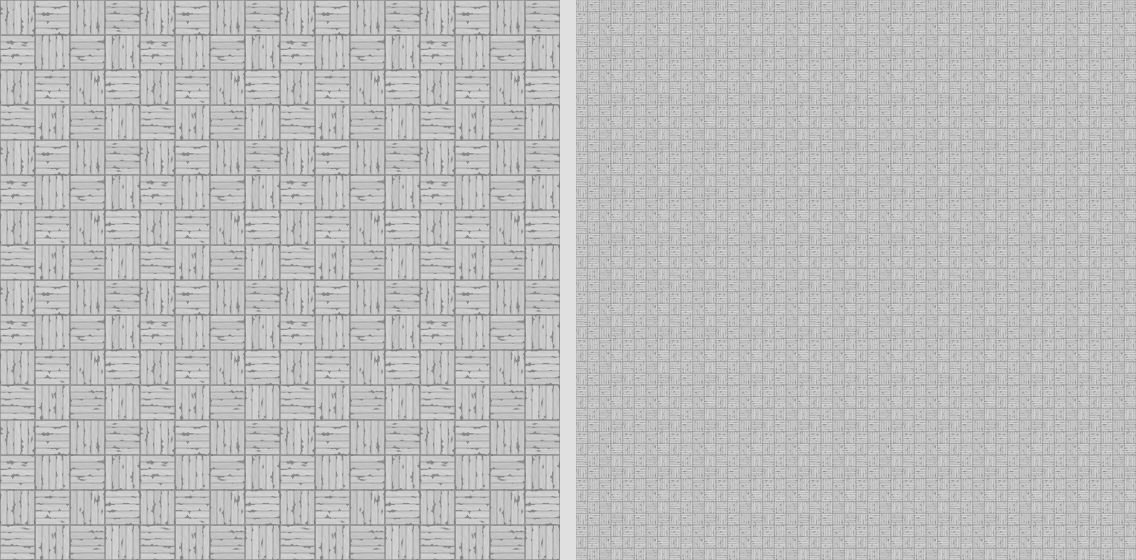
Left, the tile; right, the same tile 3 across and 3 down.
This texture is drawn by a WebGL 2 fragment shader. Its source:

```glsl
#version 300 es
precision highp float;

uniform vec2 u_resolution;
out vec4 fragColor;

const float TILES = 16.0;        // parquet blocks across and down
const float VARIANTS = 4.0;      // wear repeats after this many blocks
const float PLANKS = 5.0;        // planks in each block
const float BLOCK_LINE = 0.014;  // half widths, in blocks
const float PLANK_LINE = 0.008;

const vec3 PALE_WOOD = vec3(0.825);
const vec3 GREY_WOOD = vec3(0.755);
const vec3 WORN_WOOD = vec3(0.53);
const vec3 SEAM = vec3(0.47);

float hash(vec2 p) {
    return fract(sin(dot(p, vec2(127.1, 311.7))) * 43758.55);
}

// Share of a pixel covered by a line of the given half width
float lineCoverage(float dist, float halfWidth, float pixel) {
    float low = max(dist - 0.5 * pixel, -halfWidth);
    float high = min(dist + 0.5 * pixel, halfWidth);
    return clamp((high - low) / pixel, 0.0, 1.0);
}

// Smooth filled shape, fading out where its width reaches zero
float fillCoverage(float dist, float width, float pixel) {
    return clamp((width - dist) / pixel + 0.5, 0.0, 1.0) * smoothstep(0.0, pixel, width);
}

// Ragged splinters scattered along an edge
float splinters(float dist, float along, float seed, float reach, float pixel) {
    float cover = 0.0;
    for (int i = 0; i < 3; i++) {
        vec2 key = vec2(seed, float(i) + 3.0);
        float center = hash(key);
        float halfLength = mix(0.05, 0.24, hash(key + 17.0));
        float depth = reach * pow(hash(key + 31.0), 2.5);
        float taper = max(0.0, 1.0 - abs(along - center) / halfLength);
        float ragged = 0.75 + 0.25 * sin(along * 47.0 + seed * 60.0);
        cover = max(cover, fillCoverage(dist, depth * taper * ragged, pixel));
    }
    return cover;
}

// A slender crack inside a plank; only some planks have one
float crack(float along, float offset, float seed, float pixel) {
    float center = mix(0.2, 0.8, hash(vec2(seed, 71.0)));
    float halfLength = mix(0.1, 0.25, hash(vec2(seed, 83.0)));
    float taper = max(0.0, 1.0 - abs(along - center) / halfLength);
    float present = step(0.8, hash(vec2(seed, 97.0)));
    float bend = 0.018 * sin(along * 13.0 + seed * 40.0);
    return present * fillCoverage(abs(offset - bend), 0.028 * taper, pixel);
}

// Wavy fibres running along a plank
float grain(float along, float across, float seed) {
    float phase = seed * 50.0;
    float wave = 1.6 * sin(along * 5.0 + phase) + 0.6 * sin(along * 13.0 - phase);
    float fibres = sin(across * 9.0 + wave + phase) + 0.6 * sin(across * 19.0 - wave + phase);
    return fibres + 0.4 * sin(along * 21.0 + across * 4.0 + phase);
}

void main() {
    vec2 position = gl_FragCoord.xy / u_resolution * TILES;
    float pixel = TILES / min(u_resolution.x, u_resolution.y);
    vec2 cell = floor(position);
    vec2 local = fract(position);

    // Alternate the plank direction like a checkerboard
    bool horizontal = mod(cell.x + cell.y, 2.0) < 0.5;
    float along = horizontal ? local.x : local.y;
    float across = horizontal ? local.y : local.x;
    float blockSeed = hash(mod(cell, VARIANTS) + 1.0);

    // Plank tone and grain
    float plank = floor(across * PLANKS);
    float inPlank = fract(across * PLANKS);
    float plankSeed = hash(vec2(blockSeed * 9.0, plank + 5.0));
    float tone = 0.3 * blockSeed + 0.7 * plankSeed;
    tone += 0.16 * grain(along, inPlank, plankSeed);
    vec3 color = mix(GREY_WOOD, PALE_WOOD, clamp(tone, -0.2, 1.2));

    // Splinters at plank sides and ends, and cracks
    float seamIndex = floor(across * PLANKS + 0.5);
    float seamOffset = across - seamIndex / PLANKS;
    float sideDist = abs(seamOffset);
    float sideSeed = plankSeed + 0.37 * step(0.0, seamOffset);
    float endDist = min(along, 1.0 - along);
    float endSeed = blockSeed + 0.53 * step(0.5, along);
    float wear = splinters(sideDist, along, sideSeed, 0.1, pixel);
    wear = max(wear, splinters(endDist, across, endSeed, 0.07, pixel));
    wear = max(wear, crack(along, (inPlank - 0.5) / PLANKS, plankSeed, pixel));
    color = mix(color, WORN_WOOD, 0.9 * wear);

    // Seams between planks, then between blocks
    color = mix(color, SEAM, 0.85 * lineCoverage(sideDist, PLANK_LINE, pixel));
    float blockDist = min(endDist, min(across, 1.0 - across));
    color = mix(color, SEAM, lineCoverage(blockDist, BLOCK_LINE, pixel));

    fragColor = vec4(color, 1.0);
}
```
